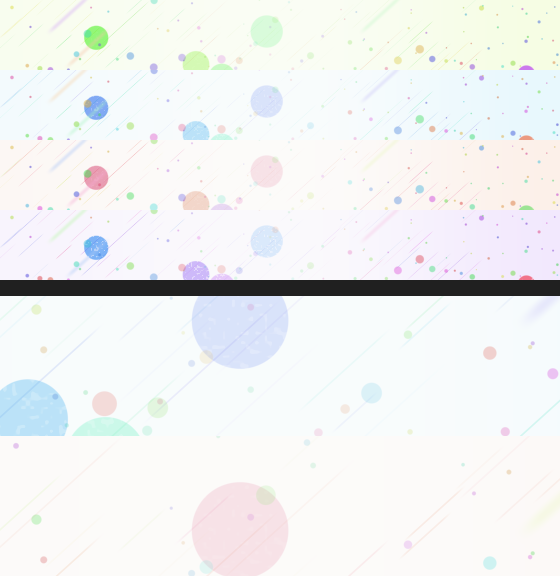
Top, the full canvas; bottom, a detail of the centre.
This background is drawn by a WebGL 1 fragment shader. Its source:

```glsl
precision highp float;
// Four stacked pastel bands sharing one layout of discs, dots and slanted streaks.
uniform vec2 u_resolution;

float hash(vec2 p) {
  return fract(sin(dot(p, vec2(12.9898, 78.233))) * 43758.5453);
}

float noise(vec2 p) {
  vec2 i = floor(p), f = fract(p);
  f = f * f * (3.0 - 2.0 * f);
  return mix(mix(hash(i), hash(i + vec2(1.0, 0.0)), f.x),
             mix(hash(i + vec2(0.0, 1.0)), hash(i + 1.0), f.x), f.y);
}

vec3 hue(float h) {
  return clamp(abs(mod(h * 6.0 + vec3(0.0, 4.0, 2.0), 6.0) - 3.0) - 1.0, 0.0, 1.0);
}

// Ink is faint in the middle of the band and stronger towards both ends.
float strength(float x) {
  return mix(0.15, 0.6, smoothstep(0.0, 0.36, abs(x / 8.0 - 0.49)));
}

float disc(vec2 p, float radius, float px) {
  return 1.0 - smoothstep(-0.8 * px, 0.8 * px, length(p) - radius);
}

// Slanted line around the origin, fading out towards its ends.
float streak(vec2 p, float halfLength, float halfWidth, float soft) {
  vec2 dir = vec2(0.74, 0.67);
  float along = abs(dot(p, dir)) / halfLength;
  float across = abs(dot(p, vec2(-dir.y, dir.x)));
  return (1.0 - smoothstep(0.6, 1.0, along))
       * (1.0 - smoothstep(halfWidth - soft, halfWidth + soft, across));
}

// Large disc with pale worn flecks.
void largeDisc(inout vec3 color, vec2 p, vec2 center, float radius, float h, vec2 look, float px) {
  float flecks = smoothstep(0.68, 0.85, noise(p * 45.0)) * look.y;
  vec3 ink = mix(vec3(0.72), hue(h), look.x);
  float cover = disc(p - center, radius, px) * strength(center.x);
  color = mix(color, ink, cover * (1.0 - flecks));
}

void main() {
  vec2 uv = gl_FragCoord.xy / u_resolution;
  float row = floor(uv.y * 4.0);
  vec2 p = vec2(uv.x * 8.0, fract(uv.y * 4.0));
  float px = 4.0 / u_resolution.y;
  vec4 band = vec4(equal(vec4(0.0, 1.0, 2.0, 3.0), vec4(row)));

  // Background: nearly white in the middle, tinted at the ends
  float tint = dot(band, vec4(0.75, 0.06, 0.54, 0.21));
  float amount = dot(band, vec4(0.015, 0.012, 0.015, 0.035))
               + 0.02 * (1.0 - smoothstep(0.0, 0.4, uv.x))
               + 0.065 * smoothstep(0.55, 1.0, uv.x);
  vec3 color = mix(vec3(0.988, 0.99, 0.99), hue(tint), amount);

  // Thin streaks
  for (int i = 0; i < 52; i++) {
    float k = float(i);
    vec2 center = vec2((k + hash(vec2(k, 11.0))) / 52.0 * 6.8, hash(vec2(k, 12.0)));
    float size = mix(0.12, 0.5, hash(vec2(k, 13.0)));
    float h = tint + 0.35 * (hash(vec2(k, row + 14.0)) - 0.5);
    float line = streak(p - center, size, 0.004, 0.6 * px);
    float alpha = strength(center.x) * mix(0.15, 0.65, pow(hash(vec2(k, 19.0)), 2.0));
    color = mix(color, mix(vec3(0.7), hue(h), 0.6), line * alpha);
  }

  // Large discs
  vec2 look = vec2(dot(band, vec4(0.8, 0.5, 0.75, 0.82)), dot(band, vec4(0.5, 0.1, 0.25, 0.05)));
  largeDisc(color, p, vec2(1.375, 0.46), 0.172, dot(band, vec4(0.59, 0.95, 0.61, 0.3)), look, px);
  largeDisc(color, p, vec2(3.81, 0.55), 0.23, dot(band, vec4(0.58, 0.95, 0.63, 0.37)), look, px);
  largeDisc(color, p, vec2(2.8, 0.08), 0.19, dot(band, vec4(0.72, 0.05, 0.56, 0.26)), look, px);
  largeDisc(color, p, vec2(3.17, -0.1), 0.19, dot(band, vec4(0.77, 0.76, 0.44, 0.33)), look, px);
  largeDisc(color, p, vec2(7.52, -0.06), 0.125, dot(band, vec4(0.98, 0.33, 0.04, 0.78)), look, px);

  // Broad soft streaks
  for (int i = 0; i < 3; i++) {
    float k = float(i);
    vec2 center = i == 0 ? vec2(0.99, 0.8) : i == 1 ? vec2(1.25, 0.31) : vec2(5.45, 0.8);
    float h = tint + 0.55 + 0.3 * k;
    float glow = streak(p - center, 0.44, 0.025, 0.025);
    color = mix(color, mix(vec3(0.95), hue(h), 0.3), glow * strength(center.x) * 0.6);
  }

  // Medium dots, mostly in the lower half
  for (int i = 0; i < 40; i++) {
    float k = float(i);
    vec2 center = vec2((k + hash(vec2(k, 41.0))) / 40.0 * 8.0, pow(hash(vec2(k, 42.0)), 1.9));
    float radius = mix(0.02, 0.062, pow(hash(vec2(k, 43.0)), 2.0));
    vec3 ink = mix(vec3(0.65), hue(hash(vec2(k, row + 44.0))), 0.6);
    color = mix(color, ink, disc(p - center, radius, px) * strength(center.x) * 0.85);
  }

  // Small dots, crowding towards the right
  for (int i = 0; i < 56; i++) {
    float k = float(i);
    vec2 center = vec2(8.0 * pow(hash(vec2(k, 31.0)), 0.6), hash(vec2(k, 32.0)));
    float radius = mix(0.006, 0.018, hash(vec2(k, 33.0)));
    vec3 ink = mix(vec3(0.5), hue(hash(vec2(k, row + 34.0))), 0.6);
    color = mix(color, ink, disc(p - center, radius, px) * strength(center.x) * 0.85);
  }

  gl_FragColor = vec4(color, 1.0);
}
```
